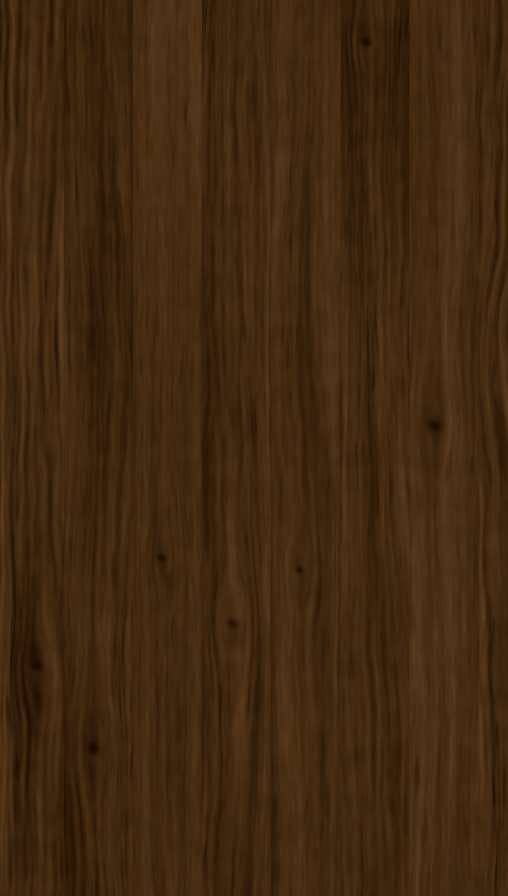
Reproduce this texture procedurally as a Shadertoy shader.

```glsl
const vec3 DEEP_BROWN = vec3(0.135, 0.070, 0.012);
const vec3 WALNUT = vec3(0.258, 0.157, 0.058);
const vec3 LIGHT_WALNUT = vec3(0.370, 0.245, 0.125);
const float STAVE_WIDTH = 0.0772;
const float FIRST_SEAM = 0.071;

// Tone and grain strength of each stave, left to right
const vec2 STAVES[8] = vec2[8](
    vec2(0.47, 1.55), vec2(0.47, 0.95), vec2(0.62, 0.60), vec2(0.46, 1.10),
    vec2(0.53, 0.85), vec2(0.46, 1.15), vec2(0.61, 0.70), vec2(0.51, 1.50));

float hash(vec2 p) {
    vec3 q = fract(vec3(p.xyx) * 0.1031);
    q += dot(q, q.yzx + 33.33);
    return fract((q.x + q.y) * q.z);
}

vec2 gradient(vec2 cell) {
    float angle = 6.2832 * hash(cell);
    return vec2(cos(angle), sin(angle));
}

float gradientNoise(vec2 p) {
    vec2 i = floor(p), f = p - i;
    vec2 u = f * f * f * (f * (f * 6.0 - 15.0) + 10.0);
    vec2 e = vec2(1.0, 0.0);
    float low = mix(dot(gradient(i), f), dot(gradient(i + e.xy), f - e.xy), u.x);
    float high = mix(dot(gradient(i + e.yx), f - e.yx), dot(gradient(i + e.xx), f - e.xx), u.x);
    return mix(low, high, u.y);
}

// Bell-shaped falloff with separate width and height
float bell(vec2 d, vec2 size) {
    d /= size;
    return exp(-dot(d, d));
}

// Pushes the grain aside around a knot; returns the shift and the darkening
vec2 knot(vec2 p, vec2 centre, float size) {
    vec2 d = p - centre;
    d.x += 0.25 * d.y * bell(d, vec2(0.02));
    float shift = -0.75 * d.x * bell(d, size * vec2(2.6, 6.0));
    float core = bell(d, size * vec2(0.75, 0.6));
    float tail = bell(d, size * vec2(0.8, 6.0));
    return vec2(shift, 0.5 * core + 0.2 * tail);
}

// Streaks along the length, from broad bands to fine fibres
float grain(vec2 p, float strength) {
    float broad = gradientNoise(p * vec2(34.0, 1.1));
    float band = gradientNoise(p * vec2(95.0, 2.2) + 17.0);
    float fine = gradientNoise(p * vec2(190.0, 6.0) + 41.0);
    float fibre = gradientNoise(p * vec2(260.0, 34.0) + 73.0);
    return 0.30 * broad + strength * (0.30 * band + 0.30 * fine) + 0.17 * fibre;
}

// Short dark pores
float pores(vec2 p) {
    float dash = gradientNoise(p * vec2(230.0, 17.0) + 120.0);
    float patches = 0.5 + gradientNoise(p * vec2(28.0, 2.5) + 9.0);
    return smoothstep(0.12, 0.48, dash) * clamp(patches, 0.0, 1.0);
}

vec3 woodColour(float tone) {
    vec3 shade = mix(DEEP_BROWN, WALNUT, clamp(2.0 * tone, -0.2, 1.0));
    return mix(shade, LIGHT_WALNUT, clamp(2.0 * tone - 1.0, 0.0, 1.2));
}

void mainImage(out vec4 fragColor, in vec2 fragCoord) {
    vec2 p = fragCoord / iResolution.y;

    // Staves glued side by side
    float across = (p.x - FIRST_SEAM) / STAVE_WIDTH + 1.0;
    float index = floor(across);
    float seam = min(fract(across), 1.0 - fract(across)) * STAVE_WIDTH;
    vec2 stave = STAVES[int(clamp(index, 0.0, 7.0))];

    // Slow sway and small wobble of the grain
    vec2 q = p;
    q.x += 0.018 * gradientNoise(vec2(p.x * 9.0, p.y * 2.3) + index * 7.3);
    q.x += 0.003 * stave.y * gradientNoise(vec2(p.x * 30.0, p.y * 13.0) + index);

    // Sparse knots in each stave
    float dark = 0.0;
    for (int i = 0; i < 2; i++) {
        vec2 seed = vec2(index + 3.0, float(i) * 5.0 + 11.0);
        float place = mix(0.25, 0.75, hash(seed)) + index - 1.0;
        vec2 centre = vec2(FIRST_SEAM + place * STAVE_WIDTH, 0.5 * (float(i) + hash(seed + 21.0)));
        float present = step(0.45, hash(seed + 47.0));
        vec2 effect = present * knot(p, centre, mix(0.006, 0.012, hash(seed + 63.0)));
        q.x += effect.x;
        dark += effect.y;
    }
    q += vec2(index * 3.71, index * 5.13);

    // Tone from grain, cross figure, pores and seams
    float tone = stave.x + grain(q, stave.y);
    tone += 0.14 * gradientNoise(p * vec2(5.0, 2.5) + 31.0);
    tone += 0.07 * gradientNoise(q * vec2(16.0, 48.0) + 55.0);
    tone -= 0.24 * pores(q) + dark;
    tone -= 0.07 * (1.0 - smoothstep(0.0, 0.004, seam));

    fragColor = vec4(woodColour(tone), 1.0);
}
```
